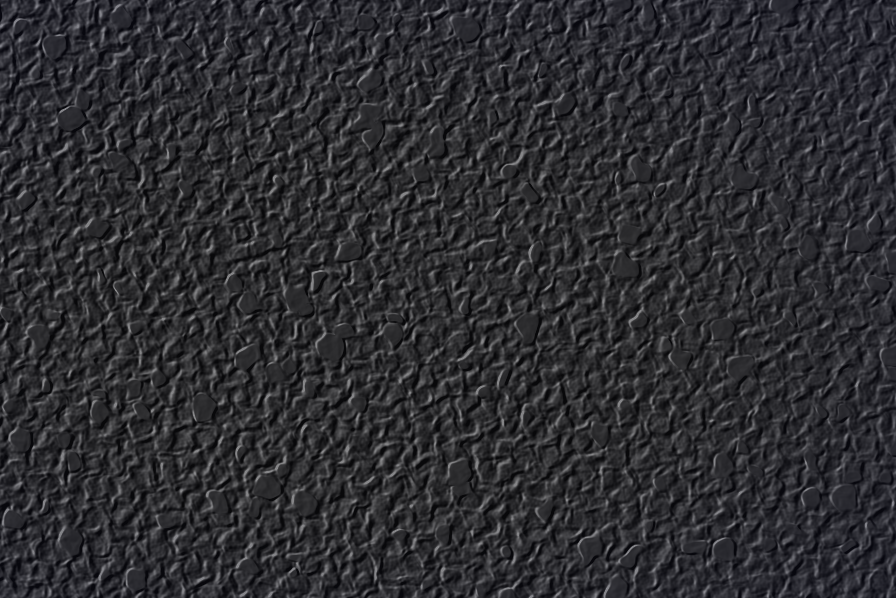
Give the GLSL for this texture, as a WebGL 2 fragment shader.

```glsl
#version 300 es
precision highp float;
// Dark rough-cast surface: a height field of crumbly gradient-noise grains with
// scattered smooth pebbles, lit at a grazing angle from the upper left.
// The shade is the slope of the height field along the light direction.

uniform vec2 u_resolution;
out vec4 fragColor;

const float TAU = 6.2831853;

float hash(vec2 cell, float seed) {
    return fract(sin(dot(cell, vec2(127.1, 311.7)) + seed * 74.7) * 43758.5453);
}

mat2 rotation(float angle) {
    float c = cos(angle), s = sin(angle);
    return mat2(c, s, -s, c);
}

// Contribution of one lattice corner to the gradient noise
float corner(vec2 cell, vec2 offset, float seed) {
    float angle = TAU * hash(cell, seed);
    return dot(vec2(cos(angle), sin(angle)), offset);
}

float gradientNoise(vec2 p, float seed) {
    vec2 i = floor(p), f = p - i;
    vec2 w = f * f * f * (f * (f * 6.0 - 15.0) + 10.0);
    vec2 x = vec2(1.0, 0.0), y = vec2(0.0, 1.0);
    float low = mix(corner(i, f, seed), corner(i + x, f - x, seed), w.x);
    float high = mix(corner(i + y, f - y, seed), corner(i + 1.0, f - 1.0, seed), w.x);
    return mix(low, high, w.y);
}

// Coverage of flat pebbles, at most one in each cell
float pebbles(vec2 p, float density, float seed) {
    vec2 home = floor(p);
    float cover = 0.0;
    for (int y = -1; y <= 1; y++) {
        for (int x = -1; x <= 1; x++) {
            vec2 cell = home + vec2(x, y);
            vec2 center = cell + vec2(hash(cell, seed), hash(cell, seed + 1.0));
            float radius = mix(0.13, 0.36, pow(hash(cell, seed + 2.0), 1.6));
            float stretch = mix(0.75, 1.2, hash(cell, seed + 4.0));
            vec2 d = rotation(TAU * hash(cell, seed + 5.0)) * (p - center);
            float dist = length(d * vec2(stretch, 1.0 / stretch)) - radius;
            float present = step(hash(cell, seed + 3.0), density);
            cover = max(cover, present * (1.0 - smoothstep(-0.04, 0.05, dist)));
        }
    }
    return cover;
}

float surfaceHeight(vec2 p) {
    vec2 warp = vec2(gradientNoise(p * 38.0, 11.0), gradientNoise(p * 38.0, 12.0));
    vec2 q = p + warp * 0.012;

    // Plateaus with steep flanks, then finer crumbs
    float grains = smoothstep(-0.32, 0.32, gradientNoise(rotation(0.5) * q * 46.0, 1.0));
    float crumbs = gradientNoise(rotation(1.1) * q * 92.0, 2.0);
    float grit = gradientNoise(rotation(1.9) * p * 175.0, 3.0);
    float rough = 0.5 * grains + 0.36 * crumbs + 0.08 * grit;

    // Pebbles keep only a trace of the roughness
    float cover = pebbles(q * 16.0, 0.42, 21.0);
    return mix(rough, 0.5 + 0.18 * rough, cover);
}

float slopeAlong(vec2 p, vec2 light, float reach) {
    float rise = surfaceHeight(p - light * reach) - surfaceHeight(p + light * reach);
    return rise / (2.0 * reach);
}

// Neutral in the middle, cooler toward the right and the corners
vec3 tint(float tone, vec2 uv) {
    float cool = smoothstep(0.25, 0.75, length((uv - vec2(0.42, 0.45)) * vec2(0.9, 1.0)));
    vec3 shift = mix(vec3(0.0, 0.0, 0.008), vec3(-0.004, -0.003, 0.032), cool);
    return vec3(tone) + shift;
}

void main() {
    vec2 uv = gl_FragCoord.xy / u_resolution;
    vec2 p = gl_FragCoord.xy / u_resolution.y;

    vec2 light = normalize(vec2(-0.86, 0.5));
    float relief = slopeAlong(p, light, 0.0016) / 37.0;

    // Relief softens toward the right side
    float contrast = mix(1.1, 0.84, smoothstep(0.45, 1.0, uv.x));
    float z = clamp(relief * contrast, -2.5, 3.0);

    float drift = 0.012 * gradientNoise(p * 2.5, 31.0);
    float tone = 0.17 + drift + 0.088 * z + 0.01 * z * z;
    fragColor = vec4(tint(max(tone, 0.03), uv), 1.0);
}
```
